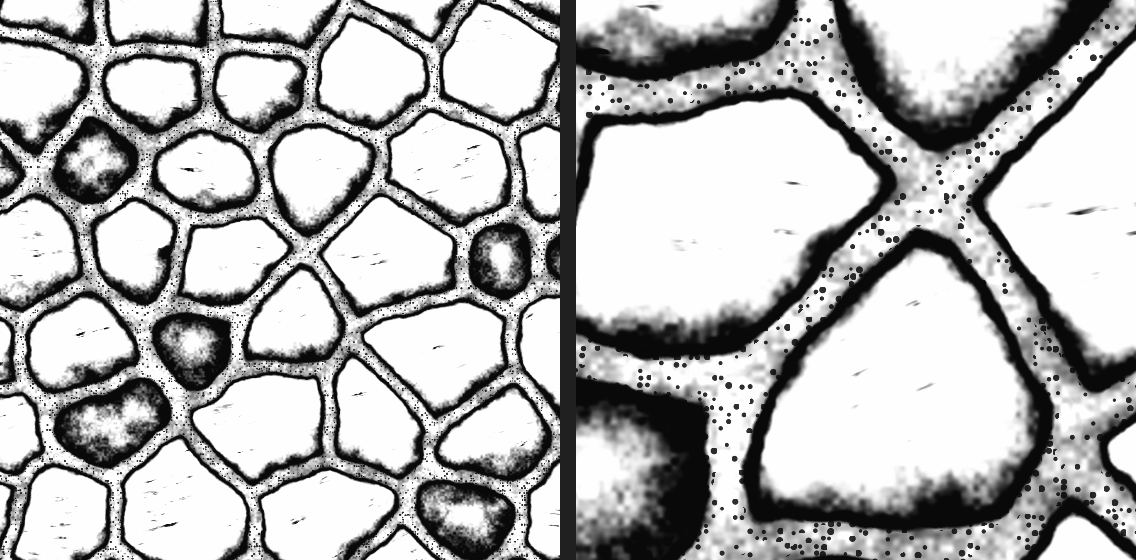
Left: the whole. Right: its middle third, enlarged.
Write a WebGL 2 fragment shader that draws this texture.

```glsl
#version 300 es
precision highp float;

uniform vec2 u_resolution;
out vec4 fragColor;

const vec2 CELL_SIZE = vec2(0.225, 0.158);   // average stone spacing
const vec2 JITTER = vec2(0.62, 0.44);
const float SIZE_SPREAD = 0.011;             // power weight between small and large stones
const float JOINT = 0.0135;                  // half width of the mortar joint
const float ROUND_SHARE = 0.20;              // share of dark round stones
const float COBBLE_SHARE = 0.48;             // upper limit of the rounded cobbles
const float OUTLINE = 0.0022;
const float ROUGHNESS = 0.006;
const float SPECK_SCALE = 230.0;
const vec2 SHADE_DIR = vec2(0.36, -0.93);    // side of the stones facing away from light
const vec3 INK = vec3(0.035);
const vec3 PAPER = vec3(0.995);

float hash(vec2 p) {
    vec3 q = fract(p.xyx * 0.1031);
    q += dot(q, q.yzx + 33.33);
    return fract((q.x + q.y) * q.z);
}

float valueNoise(vec2 p) {
    vec2 i = floor(p), f = fract(p);
    f = f * f * (3.0 - 2.0 * f);
    return mix(mix(hash(i), hash(i + vec2(1, 0)), f.x),
               mix(hash(i + vec2(0, 1)), hash(i + vec2(1, 1)), f.x), f.y);
}

float fbm(vec2 p) {
    float sum = 0.0, amp = 0.53;
    for (int i = 0; i < 4; i++) {
        sum += amp * valueNoise(p);
        p = mat2(1.6, 1.2, -1.2, 1.6) * p + 7.3;
        amp *= 0.5;
    }
    return sum;
}

// Stone centre in xy, power weight in z, size hash in w.
vec4 stoneSite(vec2 id) {
    float size = hash(id + 41.7);
    vec2 shift = vec2(hash(id + 3.1), hash(id + 17.9)) - 0.5;
    vec2 centre = id + 0.5 + JITTER * shift + vec2(0.5 * mod(id.y, 2.0), 0.0);
    return vec4(centre * CELL_SIZE, SIZE_SPREAD * (size - 0.5), size);
}

// Scattered round grains, one per small cell.
float specks(vec2 p, float density) {
    vec2 q = p * SPECK_SCALE, id = floor(q);
    vec2 centre = 0.3 + 0.4 * vec2(hash(id), hash(id + 9.2));
    float radius = 0.22 + 0.28 * hash(id + 5.6);
    float aa = 0.5 * SPECK_SCALE / u_resolution.y;
    float dotMask = 1.0 - smoothstep(-aa, aa, length(fract(q) - centre) - radius);
    return dotMask * step(hash(id + 23.4), density);
}

// Distance to the stone edge, positive inside; also gives the owning site.
float stoneDistance(vec2 p, out vec4 site) {
    vec2 base = floor(p / CELL_SIZE), owner = base;
    float best = 1e3;
    for (int y = -2; y <= 2; y++)
    for (int x = -2; x <= 2; x++) {
        vec2 id = base + vec2(x, y);
        vec4 s = stoneSite(id);
        vec2 r = p - s.xy;
        float power = dot(r, r) - s.z;
        if (power < best) { best = power; owner = id; site = s; }
    }
    // Soft minimum of the border distances rounds the corners.
    float soft = site.w < ROUND_SHARE ? 0.014 : site.w < COBBLE_SHARE ? 0.010 : 0.0035;
    float sum = 1e-30;
    for (int y = -2; y <= 2; y++)
    for (int x = -2; x <= 2; x++) {
        vec2 id = base + vec2(x, y);
        if (id == owner) continue;
        vec4 s = stoneSite(id);
        vec2 r = p - s.xy;
        float border = (dot(r, r) - s.z - best) / (2.0 * length(s.xy - site.xy));
        sum += exp(-border / soft);
    }
    return -soft * log(sum) - JOINT;
}

void main() {
    vec2 p = gl_FragCoord.xy / u_resolution.y;
    vec2 wobble = 0.004 * sin(p.yx * 31.0 + 2.0) + 0.002 * sin(p.yx * 73.0 + p * 40.0);
    vec4 site;
    float d = stoneDistance(p + wobble, site);
    float blotch = fbm(p * 38.0);
    float grain = valueNoise(p * 250.0);
    d += ROUGHNESS * (fbm(p * 75.0 + 5.0) - 0.5);

    // Shaded rim, broader on the side away from the light
    vec2 offset = p - site.xy;
    float side = smoothstep(-0.1, 0.95, dot(offset / (length(offset) + 1e-4), SHADE_DIR));
    vec2 rim = site.w < ROUND_SHARE ? vec2(0.034, 0.050)
             : site.w < COBBLE_SHARE ? vec2(0.009, 0.034) : vec2(0.003, 0.021);
    float band = mix(rim.x, rim.y, side);
    float stone = smoothstep(0.12, 1.0, d / band + 1.3 * (blotch - 0.5) + 0.35 * (grain - 0.5));

    // Slanted scratches and chips on the flat faces
    float tilt = 0.7 * hash(site.xy * 91.0) - 0.15;
    vec2 along = mat2(cos(tilt), -sin(tilt), sin(tilt), cos(tilt)) * p;
    float patches = smoothstep(0.55, 0.75, valueNoise(p * 17.0 + 3.0));
    float scratch = smoothstep(0.76, 0.92, fbm(along * vec2(28.0, 130.0)) + 0.1 * grain);
    stone *= 1.0 - patches * scratch * step(ROUND_SHARE, site.w);

    // Gritty mortar, darker beside the stones
    float gap = max(-d, 0.0);
    float shadow = exp(-gap / 0.0075);
    float mortar = 1.04 - 0.62 * shadow + 1.1 * (blotch - 0.5) + 0.45 * (grain - 0.5);
    mortar = clamp(mortar, 0.0, 1.0) * (1.0 - 0.85 * specks(p, 0.10 + 0.45 * shadow));

    // Inked contour joins both
    float aa = 0.7 / u_resolution.y;
    float tone = mix(mortar, stone, smoothstep(-aa, aa, d));
    float width = OUTLINE + 0.003 * (blotch - 0.4);
    tone *= smoothstep(width - aa, width + 0.002 + aa, abs(d));
    fragColor = vec4(mix(INK, PAPER, tone), 1.0);
}
```
